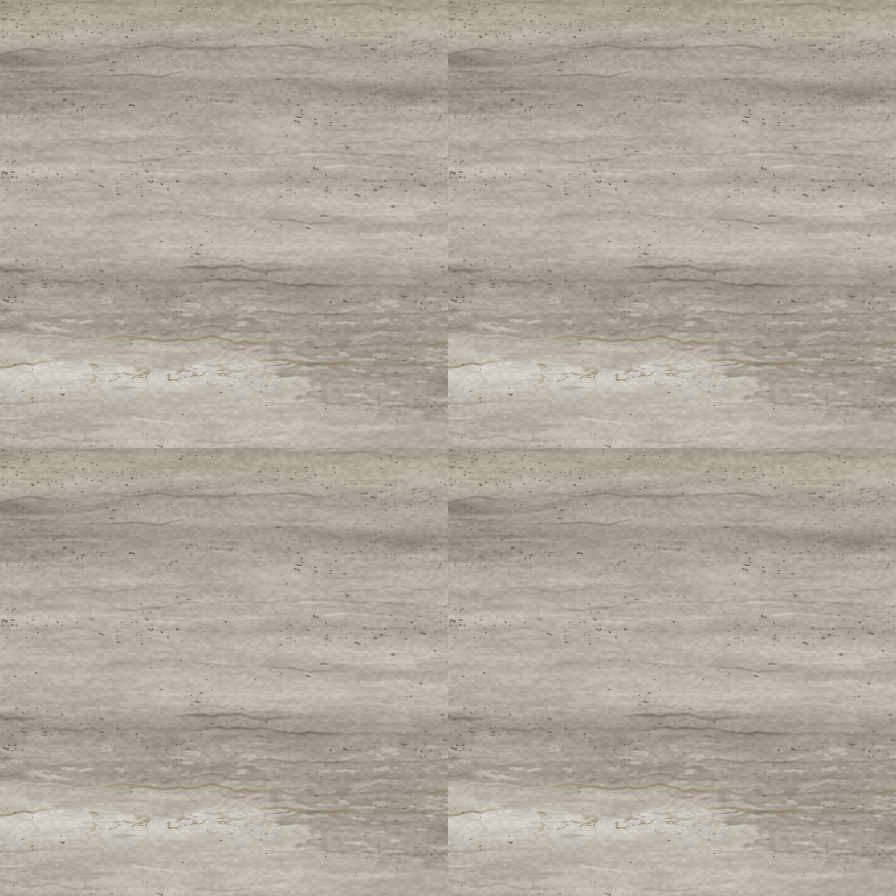
Give the GLSL for this texture, as a three.js fragment shader.

```glsl
varying vec2 vUv;

const float REPEATS = 2.0;
const vec3 DARK_STONE = vec3(0.50, 0.47, 0.415);
const vec3 LIGHT_STONE = vec3(0.775, 0.75, 0.705);
const vec3 WHITE_CALCITE = vec3(0.82, 0.81, 0.79);
const vec3 OCHRE = vec3(0.56, 0.49, 0.37);
const vec3 PIT_BROWN = vec3(0.38, 0.33, 0.26);

float hash(vec2 p) {
  vec3 q = fract(p.xyx * 0.1031);
  q += dot(q, q.yzx + 33.33);
  return fract((q.x + q.y) * q.z);
}

float noise(vec2 p) {
  vec2 cell = floor(p);
  vec2 f = fract(p);
  f = f * f * (3.0 - 2.0 * f);
  float low = mix(hash(cell), hash(cell + vec2(1.0, 0.0)), f.x);
  float high = mix(hash(cell + vec2(0.0, 1.0)), hash(cell + 1.0), f.x);
  return mix(low, high, f.y);
}

float fbm(vec2 p) {
  float sum = 0.0;
  float weight = 0.46;
  for (int i = 0; i < 4; i++) {
    sum += weight * noise(p);
    p = p * 2.03 + vec2(17.3, 9.1);
    weight *= 0.6;
  }
  return sum;
}

// Soft horizontal layer
float band(float depth, float centre, float halfWidth) {
  float d = (depth - centre) / halfWidth;
  return exp(-d * d);
}

float blob(vec2 p, vec2 centre, vec2 radius) {
  vec2 d = (p - centre) / radius;
  return exp(-dot(d, d));
}

// Thin wavering seam, broken along its length
float strand(vec2 p, float centre, float width, float seed) {
  float wave = 0.020 * (noise(vec2(p.x * 4.0, seed)) - 0.5)
             + 0.012 * (noise(vec2(p.x * 17.0, seed + 5.0)) - 0.5)
             + 0.005 * (noise(vec2(p.x * 55.0, seed + 8.0)) - 0.5);
  float line = 1.0 - smoothstep(width * 0.2, width * 1.6, abs(p.y - centre - wave));
  return line * smoothstep(0.3, 0.7, noise(vec2(p.x * 6.0, seed + 11.0)));
}

// Scattered flattened holes with ragged outlines
float pits(vec2 p, vec2 grid, float density, float seed) {
  vec2 q = p * grid + 0.5 * (noise(p * 130.0) - 0.5);
  vec2 cell = floor(q) + seed;
  vec2 centre = 0.35 + 0.3 * vec2(hash(cell + 3.1), hash(cell + 7.7));
  float radius = mix(0.18, 0.42, hash(cell + 13.9));
  float hole = 1.0 - smoothstep(radius * 0.3, radius, length(fract(q) - centre));
  return hole * step(hash(cell + 21.3), density) * mix(0.4, 1.0, hash(cell + 29.5));
}

// Lightness of the sediment layers, depth measured from the top
float layerTone(vec2 p) {
  float tone = 0.84;
  tone -= 0.30 * band(p.y, 0.015, 0.045);
  tone -= 0.22 * band(p.y, 0.125, 0.035);
  tone -= 0.45 * band(p.y, 0.205, 0.050);
  tone -= 0.10 * band(p.y, 0.400, 0.050);
  tone -= 0.14 * band(p.y, 0.495, 0.020);
  tone -= 0.38 * band(p.y, 0.640, 0.048);
  tone -= 0.36 * band(p.y, 0.730, 0.042);
  return tone;
}

vec3 travertine(vec2 p) {
  float sway = fbm(vec2(p.x * 2.5, p.y * 7.0) + 4.0) - 0.5;
  vec2 w = vec2(p.x, p.y + 0.045 * sway);
  float streak = fbm(vec2(w.x * 2.2, w.y * 34.0) + 31.0) - 0.5;
  float cloud = fbm(vec2(w.x * 11.0, w.y * 38.0) + 57.0) - 0.5;
  float fibre = noise(w * vec2(8.0, 125.0) + 83.0) - 0.5;
  float grain = noise(p * vec2(110.0, 200.0)) - 0.5;

  // Grey wedge at the lower right
  float wedgeEdge = w.x - 0.62 - 1.35 * (w.y - 0.77) + 0.7 * cloud + 0.3 * streak;
  float wedge = smoothstep(-0.04, 0.04, wedgeEdge)
              * smoothstep(0.74, 0.78, w.y) * (1.0 - smoothstep(0.91, 0.95, w.y + 0.08 * cloud));
  float tone = mix(layerTone(w), 0.36, wedge * 0.85);
  tone += 0.50 * streak + 0.32 * cloud + 0.20 * fibre + 0.25 * grain;
  tone -= 0.35 * blob(w, vec2(0.02, 0.13), vec2(0.10, 0.022));

  // Pale flecks in the grey layers
  float grey = max(wedge, band(w.y, 0.71, 0.06));
  float fleck = smoothstep(0.56, 0.72, fbm(w * vec2(26.0, 90.0) + 140.0));
  tone += 0.36 * grey * fleck;

  // Fine seams, dark and pale
  for (int i = 0; i < 28; i++) {
    float id = float(i);
    float centre = (id + hash(vec2(id, 4.7))) / 28.0;
    float strength = mix(-0.36, 0.24, hash(vec2(id, 8.3)));
    tone += strength * strand(p, centre, 0.0028, id * 3.7 + 20.0);
  }
  tone -= 0.40 * strand(p, 0.490, 0.003, 81.0) * smoothstep(0.3, 0.5, p.x);
  tone -= 0.40 * strand(p, 0.597, 0.004, 92.0);
  vec3 colour = mix(DARK_STONE, LIGHT_STONE, clamp(tone, -0.1, 1.1));
  colour -= vec3(0.0, 0.003, 0.018) * band(w.y, 0.03, 0.06);

  // White lens with ochre cracks
  float lens = band(w.y + 0.10 * cloud, 0.845, 0.036) * (1.0 - smoothstep(0.55, 0.76, w.x + 0.3 * streak));
  colour = mix(colour, WHITE_CALCITE + 0.14 * cloud + 0.06 * grain, 0.75 * lens * (1.0 - wedge));
  float crackField = fbm(w * vec2(17.0, 55.0) + 9.0);
  float crack = 1.0 - smoothstep(0.015, 0.06, abs(crackField - 0.53));
  colour = mix(colour, OCHRE, 0.75 * crack * blob(w, vec2(0.38, 0.84), vec2(0.20, 0.025)));
  float rust = max(strand(p, 0.765, 0.003, 103.0), strand(p, 0.805, 0.003, 118.0));
  colour = mix(colour, OCHRE, 0.6 * rust);

  // Pitting gathers along certain layers
  float density = 0.03 + 0.18 * band(w.y, 0.41, 0.025) + 0.10 * band(w.y, 0.24, 0.03)
                + 0.09 * band(w.y, 0.07, 0.05) + 0.07 * band(w.y, 0.67, 0.07);
  density *= 2.2 * smoothstep(0.25, 0.85, noise(p * vec2(6.0, 18.0) + 70.0));
  float holes = max(pits(p, vec2(90.0, 140.0), density, 40.0), pits(p, vec2(46.0, 105.0), density * 0.5, 140.0));
  return mix(colour, PIT_BROWN, 0.8 * holes);
}

void main() {
  vec2 tile = fract(vUv * REPEATS);
  gl_FragColor = vec4(travertine(vec2(tile.x, 1.0 - tile.y)), 1.0);
}
```
